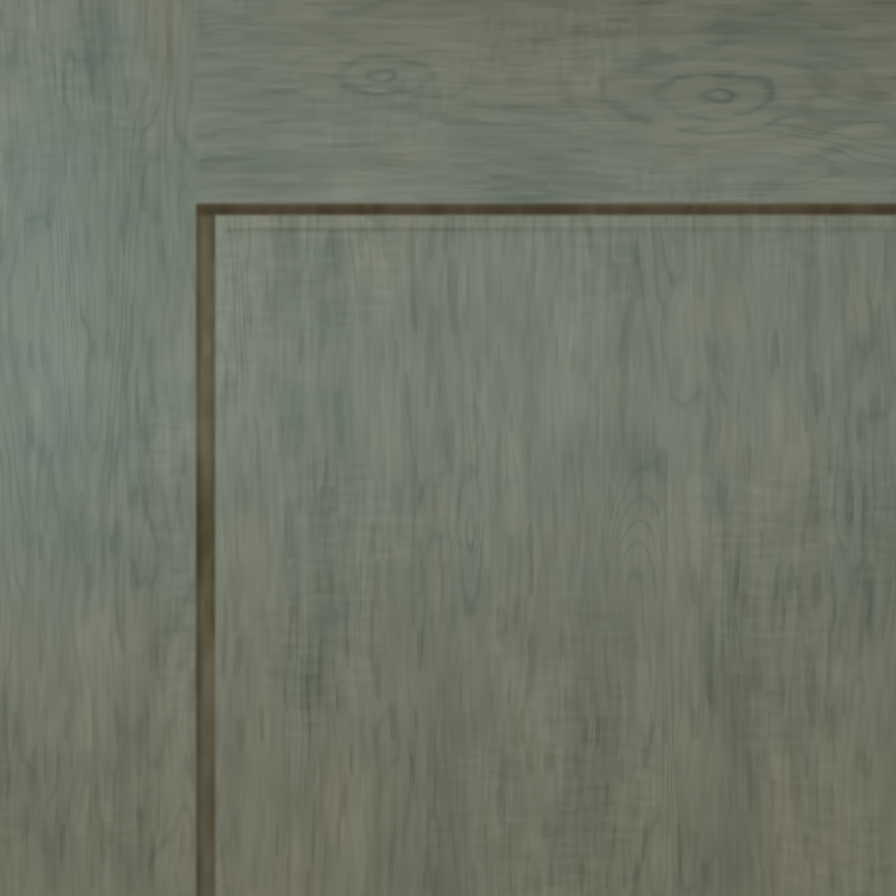
A three.js fragment shader for this texture:

```glsl
// Draws a grey-green wooden cabinet door corner with a brown routed groove around its panel.
varying vec2 vUv;

const vec2 GROOVE_CORNER = vec2(0.219, 0.773); // outer corner of the groove
const vec2 PANEL_CORNER = vec2(0.240, 0.760);  // inner corner of the groove
const float EDGE = 0.003;

vec2 hash2(vec2 p) {
  vec3 q = fract(p.xyx * vec3(0.1031, 0.1030, 0.0973));
  q += dot(q, q.yzx + 33.33);
  return fract((q.xx + q.yz) * q.zy);
}

// Smooth cellular noise: random cell values blended by distance, centred on 0
float cellNoise(vec2 p) {
  vec2 cell = floor(p);
  float total = 0.0;
  float weights = 0.0;
  for (int j = -1; j <= 1; j++) {
    for (int i = -1; i <= 1; i++) {
      vec2 id = cell + vec2(float(i), float(j));
      vec2 d = id + 0.2 + 0.6 * hash2(id + 71.0) - p;
      float w = exp(-5.0 * dot(d, d));
      total += w * hash2(id + 19.0).x;
      weights += w;
    }
  }
  return total / weights - 0.5;
}

// Soft oval falloff
float oval(vec2 p, vec2 center, vec2 size) {
  vec2 q = (p - center) / size;
  return exp(-dot(q, q));
}

// Nested arch lines fading away from their centre
float arches(vec2 p, vec2 center, vec2 size, float count) {
  float wobble = 3.5 * cellNoise(p * 20.0) + 1.2 * cellNoise(p * 60.0);
  float line = pow(0.5 + 0.5 * sin(length((p - center) / size) * count + wobble), 4.0);
  return line * oval(p, center, size) * (0.8 + 1.2 * cellNoise(p * 40.0 + 8.0));
}

// Band between two limits with softened sides
float band(float v, float low, float high, float soft) {
  return smoothstep(low - soft, low + soft, v) * (1.0 - smoothstep(high - soft, high + soft, v));
}

// Thin, sparse growth lines following the contours of a stretched noise
float growthLines(vec2 g) {
  float height = cellNoise(g * vec2(15.0, 2.4) + 41.0) + 0.08 * cellNoise(g * vec2(60.0, 20.0));
  float line = pow(0.5 + 0.5 * sin(height * 52.0), 6.0);
  return line * smoothstep(-0.12, 0.25, cellNoise(g * vec2(20.0, 8.0) + 97.0));
}

// Wood as a colour change; the grain runs along the y axis of g
vec3 wood(vec2 g) {
  vec2 w = g + vec2(0.0018 * sin(g.y * 13.0 + g.x * 17.0) + 0.005 * cellNoise(g * vec2(14.0, 9.0)), 0.0);
  float streaks = 0.022 * cellNoise(w * vec2(48.0, 2.5));
  streaks += 0.022 * cellNoise(w * vec2(120.0, 8.0) + 13.0);
  streaks += 0.030 * cellNoise(w * vec2(240.0, 30.0) + 37.0);
  float pores = smoothstep(0.20, 0.40, cellNoise(w * vec2(150.0, 24.0) + 83.0));
  float flecks = 0.024 * cellNoise(g * vec2(48.0, 170.0) + 51.0);
  flecks *= smoothstep(0.0, 0.25, cellNoise(g * vec2(11.0, 6.0) + 5.0));
  float stain = cellNoise(g * vec2(13.0, 6.0) + 9.0) + 0.8 * cellNoise(g * vec2(36.0, 19.0) + 27.0);
  return streaks + flecks - 0.024 * pores - vec3(0.041, 0.030, 0.023) * stain
       - vec3(0.030, 0.025, 0.020) * growthLines(g);
}

// Broad light and colour across the door
vec3 baseColor(vec2 p) {
  vec3 c = mix(vec3(0.428, 0.432, 0.370), vec3(0.455, 0.478, 0.430), smoothstep(0.0, 0.6, p.y));
  c += vec3(0.022, 0.042, 0.050) * oval(p, vec2(0.0, 0.64), vec2(0.17, 0.34));
  c += vec3(0.008, 0.013, 0.013) * oval(p, vec2(0.38, 0.60), vec2(0.32, 0.26));
  c -= vec3(0.040, 0.047, 0.052) * smoothstep(0.76, 1.02, p.y) * smoothstep(0.0, 0.6, p.x);
  return c - 0.016 * smoothstep(0.65, 1.05, p.x);
}

void main() {
  vec2 p = vUv;
  float rail = smoothstep(-0.012, 0.012, p.x - GROOVE_CORNER.x) * step(GROOVE_CORNER.y - 0.006, p.y);
  vec2 inside = smoothstep(-EDGE, EDGE, (p - PANEL_CORNER) * vec2(1.0, -1.0));
  float panel = inside.x * inside.y;

  // Upright wood, with the rail's grain turned sideways
  vec2 upright = p + vec2(2.0 * step(0.5, panel), 0.0);
  vec3 color = baseColor(p) + mix(wood(upright), wood(p.yx + vec2(3.0, 7.0)), rail);

  // Arched figure in the rail, panel and stile
  float figure = rail * arches(p, vec2(0.80, 0.895), vec2(0.15, 0.05), 17.0);
  figure += rail * 0.8 * arches(p, vec2(0.43, 0.915), vec2(0.10, 0.035), 14.0);
  figure += panel * arches(p, vec2(0.525, 0.40), vec2(0.022, 0.13), 13.0);
  figure += panel * 0.8 * arches(p, vec2(0.95, 0.45), vec2(0.03, 0.19), 15.0);
  figure += (1.0 - rail) * (1.0 - panel) * 0.7 * arches(p, vec2(0.15, 0.36), vec2(0.05, 0.22), 18.0);
  color -= vec3(0.062, 0.055, 0.047) * figure;

  // Darker knots of stain inside the panel
  float shade = oval(p, vec2(0.70, 0.49), vec2(0.045, 0.03)) + oval(p, vec2(0.525, 0.37), vec2(0.012, 0.04));
  shade += 0.6 * oval(p, vec2(0.37, 0.25), vec2(0.04, 0.07));
  color -= vec3(0.030, 0.022, 0.016) * shade * panel;

  // Raised lip and soft shadow line around the panel
  color += vec3(0.012, 0.008, 0.0) * panel * smoothstep(0.744, 0.750, p.y);
  float lipShadow = band(p.y, 0.741, 0.746, 0.003) * smoothstep(0.244, 0.256, p.x);
  color -= vec3(0.042, 0.047, 0.055) * lipShadow * mix(1.0, 0.55, smoothstep(0.4, 0.75, p.x));
  color += 0.010 * band(p.x, 0.242, 0.250, 0.004) * panel;

  // Brown groove, darkest along its outer edge and the top run
  vec2 outer = smoothstep(-EDGE, EDGE, (p - GROOVE_CORNER) * vec2(1.0, -1.0));
  float wear = cellNoise(p * vec2(40.0, 14.0) + 63.0) + 0.6 * cellNoise(p * vec2(110.0, 45.0));
  vec3 sideWood = vec3(0.358, 0.343, 0.273) + 0.07 * wear;
  sideWood -= 0.070 * (1.0 - smoothstep(0.220, 0.228, p.x)) + 0.035 * smoothstep(0.232, 0.239, p.x);
  sideWood -= 0.055 * oval(p, vec2(0.229, 0.40), vec2(0.02, 0.045));
  vec3 topWood = vec3(0.270, 0.242, 0.178) + 0.05 * wear + 0.05 * smoothstep(0.766, 0.773, p.y);
  vec3 grooveWood = mix(sideWood, topWood, smoothstep(0.756, 0.763, p.y));
  gl_FragColor = vec4(mix(color, grooveWood, outer.x * outer.y * (1.0 - panel) * 0.95), 1.0);
}
```
